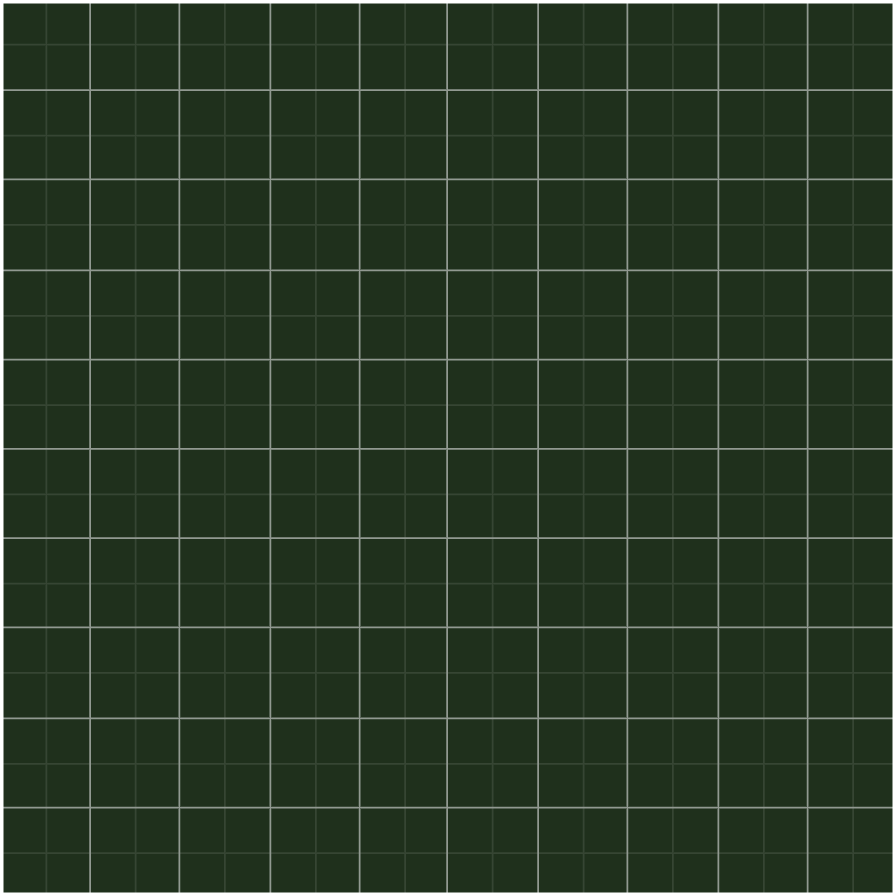
A three.js fragment shader for this pattern:

```glsl
// Dark green board ruled with ten by ten pale squares, faint half lines and a white frame.
varying vec2 vUv;

const float UNITS = 512.0;   // design units across the canvas
const float CELLS = 10.0;    // squares across and down
const float HALF_STEP = 26.0; // from a square's main line to its faint line
const float LINE = 1.0;
const float FRAME = 2.0;

const vec3 BOARD = vec3(0.12, 0.19, 0.11);
const vec3 FAINT = vec3(0.21, 0.27, 0.20);
const vec3 PALE = vec3(0.57, 0.60, 0.57);
const vec3 WHITE = vec3(1.0);

// Share of a sample of the given footprint that lies between lo and hi.
float coverage(float pos, float lo, float hi, float footprint) {
  float r = 0.5 * footprint;
  return max(0.0, min(pos + r, hi) - max(pos - r, lo)) / footprint;
}

// Ruling along one axis: x is the main line, y the faint one.
// Squares start on whole units; the slipped square sits one unit early.
vec2 ruling(float pos, float slipped, float footprint) {
  vec2 ink = vec2(0.0);
  for (float k = 0.0; k < CELLS; k++) {
    float slip = 1.0 - step(0.5, abs(k - slipped));
    float start = floor(k * UNITS / CELLS + 0.5) - slip;
    float middle = start + HALF_STEP;
    ink.x += coverage(pos, start, start + LINE, footprint);
    ink.y += coverage(pos, middle, middle + LINE, footprint);
  }
  return ink;
}

// Area inside a frame of the given width.
float insideFrame(vec2 pos, float width, vec2 footprint) {
  return coverage(pos.x, width, UNITS - width, footprint.x)
       * coverage(pos.y, width, UNITS - width, footprint.y);
}

void main() {
  // Rows are counted from the top edge.
  vec2 pos = vec2(vUv.x, 1.0 - vUv.y) * UNITS;
  vec2 footprint = max(fwidth(pos), vec2(0.001));

  vec2 columns = ruling(pos.x, 5.0, footprint.x);
  vec2 rows = ruling(pos.y, 0.0, footprint.y);
  vec2 ink = min(max(columns, rows), 1.0);

  vec3 color = mix(BOARD, FAINT, ink.y);
  color = mix(color, PALE, ink.x);
  color = mix(WHITE, color, min(insideFrame(pos, FRAME, footprint), 1.0));

  gl_FragColor = vec4(color, 1.0);
}
```
